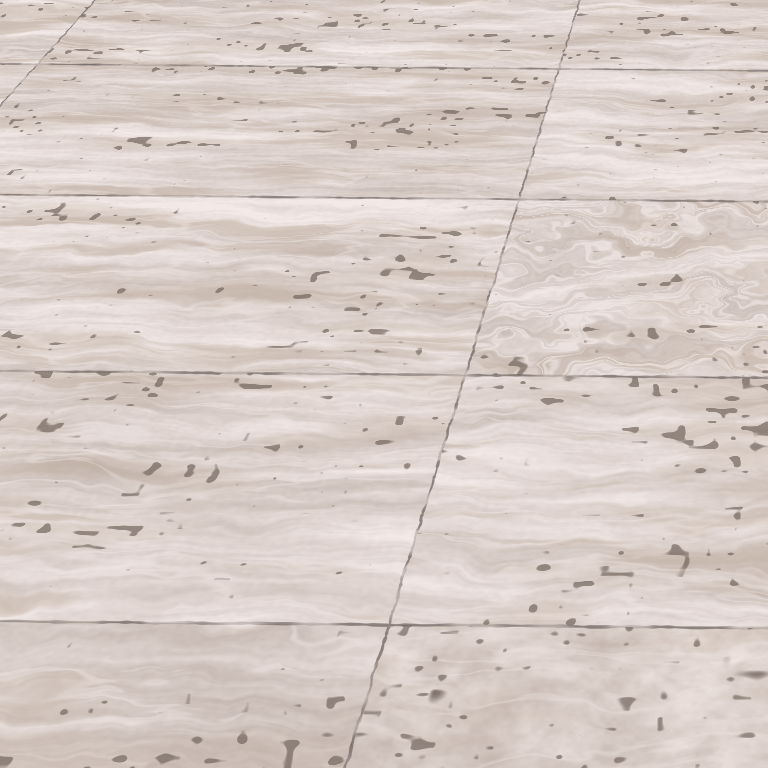
A Shadertoy shader for this texture:

```glsl
// Pale travertine floor slabs seen in perspective, running to a far horizon.
// Each canvas point is projected to slab coordinates (column, row); layered
// noise stretched along the slab gives bedding, veins and pits, then joints.

const vec3 PALE  = vec3(0.945, 0.908, 0.898);
const vec3 TAUPE = vec3(0.775, 0.722, 0.697);
const vec3 OCHRE = vec3(0.755, 0.690, 0.635);
const vec3 PIT   = vec3(0.400, 0.350, 0.320);
const vec3 GROUT = vec3(0.470, 0.430, 0.415);

const vec2  VANISH      = vec2(1.0803, 1.0625); // x, and height above the top
const float SLAB_WIDTH  = 0.594;  // column spacing at unit depth
const float SLAB_LENGTH = 0.112;  // row spacing in inverse depth
const float FIRST_ROW   = 0.8688; // inverse depth of the farthest joint
const float MAIN_SLOPE  = 0.306;  // lean of the joint at column zero

float hash(vec2 p) {
    vec3 q = fract(p.xyx * 0.1031);
    q += dot(q, q.yzx + 33.33);
    return fract((q.x + q.y) * q.z);
}

float noise(vec2 p) {
    vec2 i = floor(p), f = fract(p);
    f = f * f * (3.0 - 2.0 * f);
    return mix(mix(hash(i), hash(i + vec2(1, 0)), f.x),
               mix(hash(i + vec2(0, 1)), hash(i + vec2(1, 1)), f.x), f.y);
}

float fbm(vec2 p, int octaves) {
    float sum = 0.0, amp = 0.5, total = 0.0;
    for (int i = 0; i < octaves; i++) {
        sum += amp * noise(p);
        total += amp;
        amp *= 0.55;
        p = mat2(2.0, 0.06, -0.06, 2.0) * p + 5.3;
    }
    return sum / total;
}

// Coverage of pores; clustered areas get a lower threshold.
float pits(vec2 p, float threshold) {
    return smoothstep(threshold, threshold + 0.09, noise(p));
}

// Stone colour; curl bends the bedding, cross turns it into an even mottle.
vec3 travertine(vec2 p, float tone, float curl, float cross) {
    vec2 bend = vec2(fbm(p * vec2(5.0, 3.0), 4), fbm(p * vec2(6.0, 3.5) + 31.0, 4)) - 0.5;
    vec2 q = p + bend * mix(vec2(0.06, 0.10), vec2(0.12, 0.75), curl);

    float broad  = fbm(q * mix(vec2(2.2, 9.0), vec2(9.0, 6.0), cross), 4);
    float streak = fbm(q * mix(vec2(5.0, 30.0), vec2(32.0, 20.0), cross), 4);
    float grain  = noise(p * vec2(150.0, 80.0));
    float light  = 0.57 + tone + 0.95 * (broad - 0.5) + 0.95 * (streak - 0.5)
                 + 0.14 * (grain - 0.5);
    vec3 color = mix(TAUPE, PALE, clamp(light, 0.0, 1.05));

    // Warm stains and thin white veins follow the bedding.
    float stain = smoothstep(0.54, 0.76, fbm(q * vec2(3.0, 12.0) + 11.0, 5));
    color = mix(color, OCHRE, 0.55 * stain * (1.0 - 0.5 * cross));
    float ridge = 1.0 - abs(2.0 * fbm(q * vec2(4.0, 11.0) + 47.0, 4) - 1.0);
    color = mix(color, PALE, mix(0.35, 0.65, curl) * smoothstep(0.90, 0.99, ridge));

    // Pores gather in stretched clusters, with a few lone ones between.
    float cluster = smoothstep(0.53, 0.72, fbm(p * vec2(4.0, 8.0) + 71.0, 4));
    cluster = max(cluster, 0.35 * cross);
    vec2 pore = p + 0.05 * bend;
    float small = pits(pore * vec2(62.0, 36.0), mix(0.94, 0.70, cluster));
    float large = cross * pits(pore * vec2(28.0, 17.0) + 19.0, 0.91);
    color = mix(color, OCHRE, 0.30 * cluster);
    return mix(color, PIT, max(0.62 * small, 0.85 * large));
}

// Worn joint line; dist and width are in canvas units.
float joint(float dist, float width, float along, float pixel) {
    float wear = mix(0.35, 0.95, smoothstep(0.2, 0.75, noise(vec2(along * 22.0, 3.0))));
    float ragged = width * mix(0.7, 1.4, noise(vec2(along * 110.0, 9.0)));
    return wear * (1.0 - smoothstep(ragged - pixel, ragged + pixel, dist));
}

void mainImage(out vec4 fragColor, in vec2 fragCoord) {
    vec2 uv = fragCoord / iResolution.xy;
    float pixel = 0.7 / iResolution.y;

    // Perspective: depth grows downwards, with a slight tilt of the rows.
    float depth = 1.0 - uv.y + VANISH.y;
    float rowDepth = depth - 0.009 * (uv.x - 0.6);
    vec2 plane = vec2(((uv.x - VANISH.x) / depth + MAIN_SLOPE) / SLAB_WIDTH,
                      (FIRST_ROW - 1.0 / rowDepth) / SLAB_LENGTH);
    vec2 slab = floor(plane);

    // Every slab has its own cut of stone; one is curled, one cross-cut.
    float curl  = slab == vec2(0, 1) ? 1.0 : 0.15 * hash(slab + 5.0);
    float cross = slab == vec2(0, 3) ? 1.0 : 0.0;
    float tone  = 0.12 * (hash(slab + 23.0) - 0.5) + 0.10 * (uv.y - 0.5);
    vec2 origin = 17.0 * vec2(hash(slab + 2.0), hash(slab + 13.0));
    vec3 color = travertine(plane + origin, tone, curl, cross);

    // Distances to the nearest joints, brought back to canvas units.
    vec2 wobble = 0.003 * (vec2(noise(plane.yy * 25.0), noise(plane.xx * 25.0)) - 0.5);
    vec2 gap = abs(plane - round(plane) + wobble);
    float sideDist = gap.x * SLAB_WIDTH * depth * 0.95;
    float rowDist = gap.y * SLAB_LENGTH * rowDepth * rowDepth;
    float width = 0.0009 * depth;
    float line = max(joint(sideDist, width, plane.y + 40.0, pixel),
                     joint(rowDist, width, plane.x + 7.3 * round(plane.y) + 20.0, pixel));
    color = mix(color, GROUT, 0.85 * line);

    fragColor = vec4(color, 1.0);
}
```
